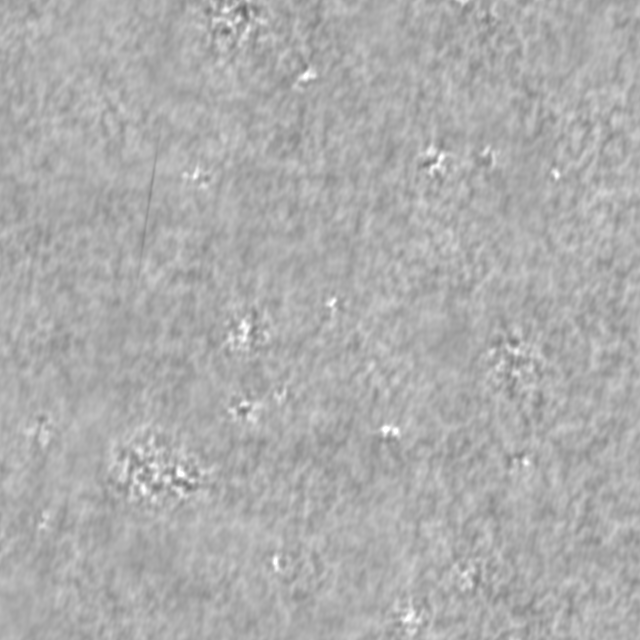
Reproduce this texture procedurally as a WebGL 2 fragment shader.

```glsl
#version 300 es
precision highp float;

uniform vec2 u_resolution;
out vec4 fragColor;

const float BASE_GRAY = 0.678;
const vec2 GRAIN_FREQ = vec2(66.0, 46.0);
const float GRAIN_AMOUNT = 0.125;
const float FINE_AMOUNT = 0.075;
const float MOTTLE_AMOUNT = 0.075;
const float CLOUD_AMOUNT = 0.05;
const float CLUSTER_GRID = 7.0;
const float CLUSTER_CHANCE = 0.42;
const float SPECK_LIGHT = 0.85;
const float SPECK_DARK = 0.5;
const vec2 SCRATCH_TOP = vec2(0.255, 0.83);
const vec2 SCRATCH_BOTTOM = vec2(0.213, 0.55);
const float SCRATCH_WIDTH = 0.0026;
const float SCRATCH_DEPTH = 0.11;

float hash(vec2 p) {
    return fract(sin(dot(p, vec2(127.1, 311.7))) * 43758.5453);
}

vec2 gradient(vec2 cell) {
    float angle = 6.28318 * hash(cell);
    return vec2(cos(angle), sin(angle));
}

// Gradient noise, roughly -0.7 to 0.7
float noise(vec2 p) {
    vec2 i = floor(p);
    vec2 f = fract(p);
    vec2 w = f * f * f * (f * (f * 6.0 - 15.0) + 10.0);
    float a = dot(gradient(i), f);
    float b = dot(gradient(i + vec2(1, 0)), f - vec2(1, 0));
    float c = dot(gradient(i + vec2(0, 1)), f - vec2(0, 1));
    float d = dot(gradient(i + vec2(1, 1)), f - vec2(1, 1));
    return mix(mix(a, b, w.x), mix(c, d, w.x), w.y);
}

// Soft envelope of the scattered rough spots
float clusterMask(vec2 uv) {
    vec2 p = uv * CLUSTER_GRID;
    vec2 home = floor(p);
    float mask = 0.0;
    for (int y = -1; y <= 1; y++) {
        for (int x = -1; x <= 1; x++) {
            vec2 cell = home + vec2(x, y);
            float present = step(hash(cell + 17.3), CLUSTER_CHANCE);
            vec2 center = cell + vec2(hash(cell + 3.1), hash(cell + 8.7));
            float size = hash(cell + 29.9);
            float radius = mix(0.1, 0.36, size * size);
            float strength = mix(0.5, 1.0, hash(cell + 41.2));
            vec2 offset = (p - center) / radius;
            mask = max(mask, present * strength * exp(-dot(offset, offset)));
        }
    }
    return mask;
}

float scratchMask(vec2 uv) {
    vec2 axis = SCRATCH_BOTTOM - SCRATCH_TOP;
    vec2 rel = uv - SCRATCH_TOP;
    float along = clamp(dot(rel, axis) / dot(axis, axis), 0.0, 1.0);
    float dist = length(rel - axis * along) / SCRATCH_WIDTH;
    float fade = smoothstep(0.0, 0.4, along) * smoothstep(1.0, 0.7, along);
    return exp(-dist * dist) * mix(0.35, 1.0, fade);
}

void main() {
    vec2 uv = gl_FragCoord.xy / u_resolution;

    // Slightly slanted, upright grain
    vec2 slanted = vec2(uv.x - 0.18 * uv.y, uv.y);
    float grain = noise(slanted * GRAIN_FREQ + 5.3);
    float fine = noise(slanted * GRAIN_FREQ * 1.8 + 71.9);
    float mottle = noise(slanted * GRAIN_FREQ * 0.4 + 33.1);
    float cloud = noise(uv * 6.0 + 12.7);

    // Grain is rougher in some patches and toward the right
    float patches = noise(uv * 9.0 + 54.2);
    float roughness = clamp(0.85 + 0.9 * patches + 0.3 * uv.x, 0.5, 1.6);

    float gray = BASE_GRAY + CLOUD_AMOUNT * cloud + MOTTLE_AMOUNT * mottle;
    gray += roughness * (GRAIN_AMOUNT * grain + FINE_AMOUNT * fine);

    // Bright specks with dark shadows inside the rough spots
    float cluster = clusterMask(uv);
    float speck = noise(uv * 58.0 + 91.4) + 0.35 * fine;
    float light = SPECK_LIGHT * max(speck, 0.0);
    float dark = SPECK_DARK * max(-speck, 0.0);
    gray += cluster * (light - dark + 0.025);

    gray -= SCRATCH_DEPTH * scratchMask(uv) * (0.8 + 0.6 * mottle);

    fragColor = vec4(vec3(clamp(gray, 0.0, 1.0)), 1.0);
}
```
